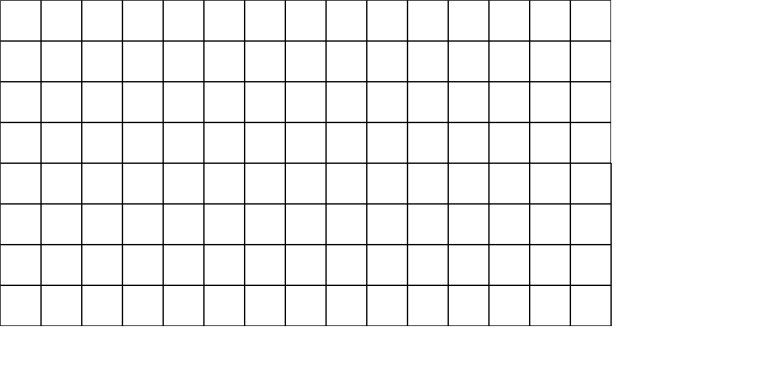
Give the GLSL for this pattern, as a Shadertoy shader.

```glsl
// Ruled grid of thin black square cells on white, anchored at the top left.

const vec2  CELLS       = vec2(15.0, 8.0);    // repeats across and down
const float PITCH       = 0.10604;            // cell size, in canvas heights
const float STROKE      = 0.00175;            // border of one cell; neighbours add up
const float MARGIN      = 0.0008;             // gap at the left and top
const float HEAVY_ROW   = 4.0;                // right edge is heavier below this row
const vec3  PAPER_COLOR = vec3(1.0);
const vec3  LINE_COLOR  = vec3(0.0);

// Share of a pixel, centred at x, that lies between lo and hi.
float coverage(float x, float lo, float hi, float pixel) {
    float overlap = min(hi, x + 0.5 * pixel) - max(lo, x - 0.5 * pixel);
    return clamp(overlap / pixel, 0.0, 1.0);
}

// Parallel rules along one axis: full width inside, half width at both ends.
float rules(float x, float count, float outerExtra, float pixel) {
    float index = clamp(round(x / PITCH), 0.0, count);
    float center = index * PITCH;
    float before = index > 0.0 ? STROKE : 0.0;
    float after = index < count ? STROKE : outerExtra;
    return coverage(x, center - before, center + after, pixel);
}

void mainImage(out vec4 fragColor, in vec2 fragCoord) {
    float pixel = 1.0 / iResolution.y;
    vec2 p = vec2(fragCoord.x, iResolution.y - fragCoord.y) * pixel - MARGIN;
    vec2 extent = CELLS * PITCH;

    // Lower part of the right edge is drawn at full width
    float rightExtra = p.y > HEAVY_ROW * PITCH ? STROKE : 0.0;

    // Each set of rules stops at the outline of the grid
    float vertical = rules(p.x, CELLS.x, rightExtra, pixel)
                   * coverage(p.y, 0.0, extent.y, pixel);
    float horizontal = rules(p.y, CELLS.y, 0.0, pixel)
                     * coverage(p.x, 0.0, extent.x, pixel);

    float ink = 1.0 - (1.0 - vertical) * (1.0 - horizontal);
    fragColor = vec4(mix(PAPER_COLOR, LINE_COLOR, ink), 1.0);
}
```
